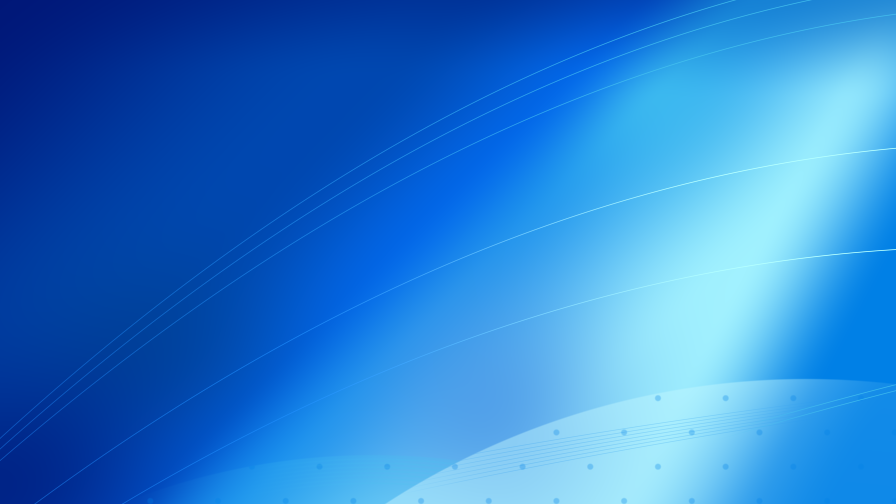
This background is drawn by a Shadertoy shader. Its source:

```glsl
const vec3 NAVY = vec3(0.00, 0.09, 0.47);
const vec3 DEEP = vec3(0.00, 0.28, 0.69);
const vec3 VIVID = vec3(0.01, 0.41, 0.92);
const vec3 SKY = vec3(0.10, 0.57, 0.93);
const vec3 CYAN = vec3(0.27, 0.77, 0.94);
const vec3 PALE = vec3(0.64, 0.95, 1.00);
const vec3 DUSTY = vec3(0.28, 0.58, 0.90);
const vec3 AZURE = vec3(0.00, 0.50, 0.90);
const vec3 DUSK = vec3(0.07, 0.48, 0.81);
const vec3 TEAL = vec3(0.00, 0.26, 0.58);
const vec3 MIST = vec3(0.76, 0.97, 1.00);
const vec3 LINE_BLUE = vec3(0.12, 0.56, 1.00);
const vec3 LINE_WHITE = vec3(0.70, 1.00, 1.00);

const float BAND_START = 0.30;      // foot of the diagonal light band
const float LINE_WIDTH = 0.0018;
const vec3 MAIN_DOME = vec3(1.600, -1.285, 1.533);   // centre, radius
const vec3 SMALL_DOME = vec3(0.740, -1.240, 1.337);
const vec2 DOT_CELL = vec2(0.1343, 0.0680);
const vec2 DOT_ORIGIN = vec2(0.634, 0.074);
const float DOT_RADIUS = 0.0065;

float glow(vec2 p, vec2 centre, vec2 radius) {
    vec2 q = (p - centre) / radius;
    return exp(-dot(q, q));
}

// Thin stroke along y = k.x + k.y * x + k.z * x^2
float curve(vec2 p, vec3 k) {
    float slope = k.y + 2.0 * k.z * p.x;
    float d = abs(p.y - k.x - p.x * (k.y + k.z * p.x)) / sqrt(1.0 + slope * slope);
    float pixel = 1.0 / iResolution.y;
    float width = max(LINE_WIDTH, pixel);
    return (1.0 - smoothstep(0.0, width, d)) * LINE_WIDTH / width;
}

float depthInside(vec2 p, vec3 circle) {
    return circle.z - length(p - circle.xy);
}

float edge(float depth) {
    float pixel = 1.0 / iResolution.y;
    return smoothstep(-pixel, pixel, depth);
}

// Staggered rows of soft dots
float dots(vec2 p) {
    vec2 q = p - DOT_ORIGIN;
    float row = floor(q.y / DOT_CELL.y + 0.5);
    q.x += 0.5 * DOT_CELL.x * mod(row, 2.0);
    q -= DOT_CELL * floor(q / DOT_CELL + 0.5);
    return 1.0 - smoothstep(0.6, 1.2, length(q) / DOT_RADIUS);
}

vec3 backdrop(vec2 p) {
    // Dark side of the diagonal
    float s = p.x - p.y - BAND_START;
    vec3 col = mix(NAVY, DEEP, smoothstep(-1.35, -0.45, s));
    col = mix(col, VIVID, smoothstep(-0.40, 0.05, s));
    col = mix(col, TEAL, 0.65 * glow(p, vec2(0.30, 0.32), vec2(0.28, 0.20)));
    col = mix(col, NAVY, 0.75 * glow(p, vec2(0.0, 0.02), vec2(0.36, 0.26)));
    col = mix(col, NAVY, 0.50 * smoothstep(0.84, 1.06, p.y));

    // Bright side, from sky blue to pale cyan
    vec3 light = mix(SKY, PALE, smoothstep(0.12, 0.68, s));
    light = mix(light, CYAN, 0.75 * glow(p, vec2(1.29, 0.84), vec2(0.22, 0.22)));
    light = mix(light, DUSTY, 0.80 * glow(p, vec2(0.98, 0.18), vec2(0.25, 0.27)));
    light = mix(light, DUSK, 0.85 * smoothstep(0.80, 1.03, p.y));

    // Blue falloff along the right flank
    float flank = p.x - 1.375 - 0.53 * p.y;
    light = mix(light, AZURE, smoothstep(-0.15, 0.14, flank));
    return mix(col, light, smoothstep(-0.04, 0.20, s));
}

void mainImage(out vec4 fragColor, in vec2 fragCoord) {
    vec2 p = fragCoord / iResolution.y;
    vec3 col = backdrop(p);

    // Translucent domes
    float mainDepth = depthInside(p, MAIN_DOME);
    float mainMask = edge(mainDepth);
    float smallDepth = depthInside(p, SMALL_DOME);
    float smallMask = edge(smallDepth) * (1.0 - mainMask);
    float shade = smoothstep(1.36, 1.66, p.x - 0.5 * p.y);
    float veil = mix(0.46, 0.10, shade) * mix(0.75, 1.0, exp(-8.0 * max(mainDepth, 0.0)));
    col = mix(col, MIST, mainMask * veil);
    col = mix(col, CYAN, smallMask * 0.22 * smoothstep(0.2, 0.7, p.x));
    col = mix(col, AZURE, 0.30 * dots(p) * max(mainMask, smallMask));

    // Fine strands across the domes
    for (int i = 0; i < 7; i++) {
        float t = float(i);
        vec3 strand = vec3(-0.105 - 0.012 * t, 0.255 + 0.004 * t, -0.040);
        float fade = smoothstep(0.75, 1.05, p.x) * (1.0 - smoothstep(1.35, 1.75, p.x));
        col = mix(col, SKY, 0.20 * fade * mainMask * curve(p, strand));
        float ring = abs(smallDepth - 0.008 * (t + 1.0));
        float stroke = 1.0 - smoothstep(0.0, 0.003, ring);
        col = mix(col, CYAN, 0.16 * stroke * smallMask * smoothstep(0.45, 0.85, p.x));
    }
    for (int i = 0; i < 2; i++) {
        vec3 streak = vec3(-0.395 - 0.012 * float(i), 0.455, -0.056);
        float fade = smoothstep(1.40, 1.70, p.x);
        col = mix(col, CYAN, 0.65 * fade * mainMask * curve(p, streak));
    }

    // Long sweeping arcs
    float rise = smoothstep(0.1, 1.4, p.x);
    vec3 ink = mix(LINE_BLUE, LINE_WHITE, smoothstep(0.5, 1.5, p.x));
    float trio = curve(p, vec3(0.130, 0.913, -0.217));
    trio = max(trio, curve(p, vec3(0.109, 0.895, -0.212)));
    trio = max(trio, curve(p, vec3(0.086, 0.861, -0.204)));
    col = mix(col, mix(LINE_BLUE, CYAN, rise), trio * mix(0.40, 0.70, rise));
    float pair = curve(p, vec3(-0.0517, 0.7616, -0.1887));
    pair = max(pair, curve(p, vec3(-0.1556, 0.6828, -0.1751)));
    col = mix(col, ink, pair * mix(0.45, 0.95, rise));

    fragColor = vec4(clamp(col, 0.0, 1.0), 1.0);
}
```
